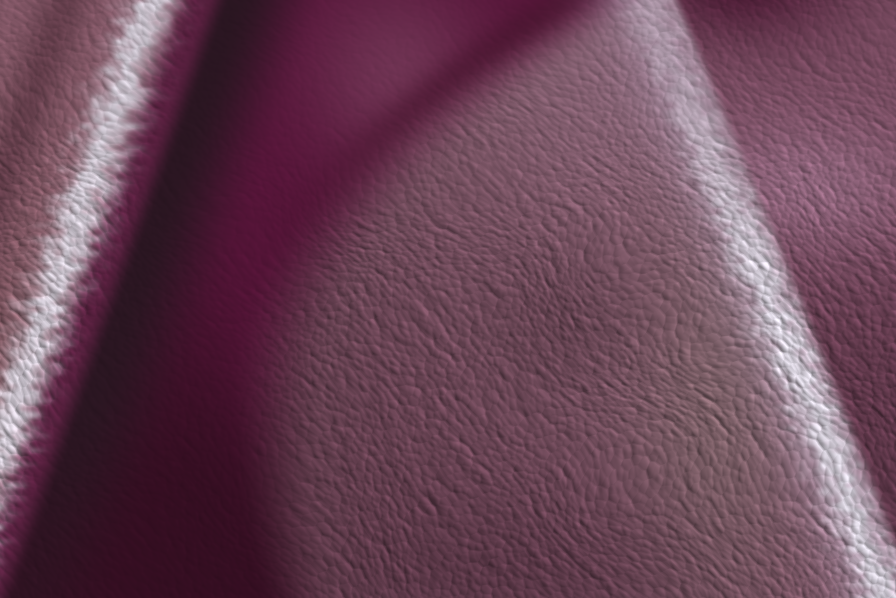
This texture is drawn by a Shadertoy shader. Its source:

```glsl
// Draped plum leather: a shadowed valley between two glossy folds.
// Soft colour fields shape the drape, sheen bands follow the fold edges,
// and a warped cellular height field is lit across its creases for the grain.
#define GRAIN_SCALE 82.0
#define GRAIN_DEPTH 0.42
#define WRINKLE_SCALE 23.0
#define WRINKLE_DEPTH 0.75
#define EDGE_SOFT 0.012
#define SHEEN_ROUGH 0.034
#define MAUVE vec3(0.480, 0.335, 0.395)
#define PLUM vec3(0.375, 0.235, 0.295)
#define MAGENTA vec3(0.335, 0.080, 0.220)
#define WINE vec3(0.205, 0.055, 0.130)
#define SHADOW vec3(0.165, 0.085, 0.130)
#define SHEEN vec3(0.800, 0.785, 0.825)

vec2 hash2(vec2 p) {
    vec3 a = fract(p.xyx * vec3(0.1031, 0.1030, 0.0973));
    a += dot(a, a.yzx + 33.33);
    return fract((a.xx + a.yz) * a.zy);
}

float noise(vec2 p) {
    vec2 i = floor(p), f = fract(p);
    f = f * f * (3.0 - 2.0 * f);
    float low = mix(hash2(i).x, hash2(i + vec2(1, 0)).x, f.x);
    float high = mix(hash2(i + vec2(0, 1)).x, hash2(i + vec2(1, 1)).x, f.x);
    return mix(low, high, f.y);
}

// Rounded pebbles: squared distance to the nearest jittered cell point.
float pebbles(vec2 p) {
    vec2 cell = floor(p), f = fract(p);
    float nearest = 2.0;
    for (int y = -1; y <= 1; y++)
    for (int x = -1; x <= 1; x++) {
        vec2 o = vec2(x, y);
        vec2 r = o + hash2(cell + o) - f;
        nearest = min(nearest, dot(r, r));
    }
    return 1.0 - nearest;
}

// Pebbles, pores and creases that fall to the right, turned by slow noise.
float leatherHeight(vec2 p) {
    vec2 q = vec2(p.x, p.y + 0.15 * p.y * p.y);
    q += 0.040 * vec2(noise(q * 7.0), noise(q * 7.0 + 19.0));
    vec2 slant = vec2(0.77 * q.x + 0.64 * q.y, 0.77 * q.y - 0.64 * q.x);
    float crease = abs(2.0 * noise(slant * vec2(2.2, 0.9) * WRINKLE_SCALE) - 1.0);
    float pores = noise(slant * vec2(1.8, 1.2) * GRAIN_SCALE);
    return pebbles(slant * vec2(1.15, 0.75) * GRAIN_SCALE) + WRINKLE_DEPTH * crease + 0.45 * pores;
}

float blob(vec2 p, vec2 center, vec2 radius) {
    vec2 r = (p - center) / radius;
    return exp(-dot(r, r));
}

float band(float d, float center, float width) {
    float r = (d - center) / width;
    return exp(-r * r);
}

// Shadowed valley, running from the left fold to the middle panel.
vec3 valleyColor(vec2 p, float d) {
    vec3 c = mix(WINE, MAGENTA, smoothstep(0.15, 0.75, p.y));
    c = mix(c, vec3(0.45, 0.22, 0.34), 0.85 * blob(p, vec2(0.67, 0.87), vec2(0.15, 0.16)));
    c = mix(c, MAGENTA, 0.7 * blob(p, vec2(0.44, 0.48), vec2(0.07, 0.22)));
    float shade = 1.0 - smoothstep(0.03, 0.19, d);
    return mix(c, SHADOW, shade * mix(0.55, 1.0, smoothstep(0.0, 0.35, p.y)));
}

// Broad middle panel, paler toward the upper right.
vec3 panelColor(vec2 p) {
    vec3 c = mix(PLUM, MAUVE, smoothstep(0.33, 0.90, 0.55 * p.x + 0.40 * p.y));
    c = mix(c, vec3(0.53, 0.39, 0.46), 0.7 * blob(p, vec2(1.04, 0.86), vec2(0.20, 0.20)));
    c = mix(c, vec3(0.47, 0.37, 0.39), 0.8 * blob(p, vec2(1.20, 0.30), vec2(0.14, 0.32)));
    c = mix(c, vec3(0.33, 0.21, 0.26), 0.5 * blob(p, vec2(0.94, 0.46), vec2(0.13, 0.12)));
    return mix(c, vec3(0.32, 0.19, 0.25), 0.6 * blob(p, vec2(0.86, 0.04), vec2(0.32, 0.14)));
}

// Back cloth beyond the right fold.
vec3 backColor(vec2 p) {
    vec3 c = mix(vec3(0.36, 0.21, 0.28), vec3(0.46, 0.29, 0.37), smoothstep(0.30, 0.75, p.y));
    c = mix(c, vec3(0.57, 0.41, 0.50), 0.8 * blob(p, vec2(1.35, 0.69), vec2(0.20, 0.11)));
    return mix(c, vec3(0.28, 0.09, 0.19), 0.9 * blob(p, vec2(1.24, 1.03), vec2(0.17, 0.10)));
}

// Left fold, turning to purple along its outer edge.
vec3 leftFoldColor(vec2 p, float d) {
    vec3 c = mix(vec3(0.46, 0.32, 0.34), vec3(0.51, 0.34, 0.40), p.y);
    c = mix(c, vec3(0.34, 0.20, 0.25), 0.7 * band(d, -0.255, 0.045));
    return mix(c, vec3(0.34, 0.12, 0.24), smoothstep(-0.10, -0.035, d));
}

void mainImage(out vec4 fragColor, in vec2 fragCoord) {
    vec2 p = fragCoord / iResolution.xy * vec2(1.5, 1.0);
    float h = leatherHeight(p);
    float relief = h - leatherHeight(p + vec2(0.0034, 0.0026));

    // Signed horizontal distances from the three main boundaries.
    float rough = SHEEN_ROUGH * (noise(p * vec2(50.0, 85.0)) - 0.5) + 0.008 * (h - 1.2);
    float leftD = p.x - (0.005 + 0.36 * p.y);
    float rightD = p.x - (1.133 + 0.40 * (1.0 - p.y) + 0.03 * p.y * (1.0 - p.y));
    float rise = p.y - 0.35;
    float panelD = p.x - (0.45 + (rise > 0.0 ? 1.25 : 0.4) * rise * rise);

    // Valley blends into the panel through a dark upper crease.
    float panel = smoothstep(-0.07, 0.07 + 0.08 * p.y, panelD);
    vec3 col = mix(valleyColor(p, leftD), panelColor(p), panel);
    float crease = band(panelD, -0.03, 0.055) * smoothstep(0.55, 0.85, p.y);
    col = mix(col, vec3(0.28, 0.08, 0.18), 0.65 * crease);

    // Right fold: wide haze and a bright core that grows downward.
    float core = band(rightD + rough, -0.050, 0.038) * mix(0.95, 0.30, smoothstep(0.45, 1.0, p.y));
    float haze = band(rightD, -0.05, 0.085) * 0.42;
    col = mix(col, SHEEN * vec3(0.91, 0.84, 0.91), haze);
    col = mix(col, SHEEN, core);
    col = mix(col, backColor(p), smoothstep(-EDGE_SOFT, EDGE_SOFT, rightD));

    // Left fold and its ragged highlight.
    vec3 fold = leftFoldColor(p, leftD);
    float shine = band(leftD + rough, -0.088 - 0.022 * p.y, 0.039);
    fold = mix(fold, SHEEN, 0.92 * shine);
    col = mix(fold, col, smoothstep(-1.8 * EDGE_SOFT, 1.8 * EDGE_SOFT, leftD));

    // Grain fades in the deep shadow and toward the top of the cloth.
    float visible = mix(0.25, 1.0, max(panel, smoothstep(0.0, -0.05, leftD)));
    visible *= mix(1.0, 0.45, smoothstep(0.45, 1.0, p.y));
    col *= 1.0 + GRAIN_DEPTH * visible * clamp(relief, -0.8, 0.8);
    fragColor = vec4(clamp(col, 0.0, 1.0), 1.0);
}
```
